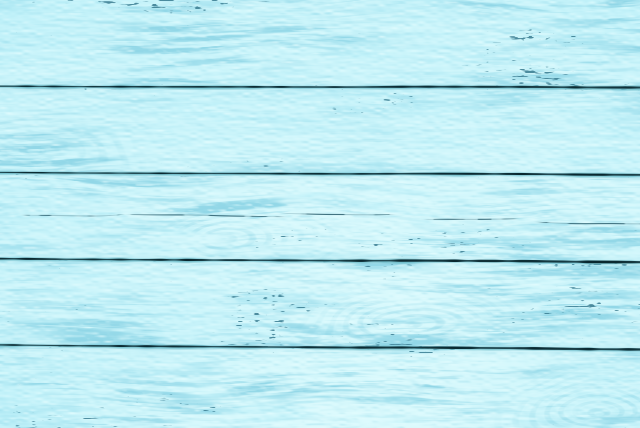
Give the GLSL for this texture, as a WebGL 2 fragment shader.

```glsl
#version 300 es
precision highp float;
// Five painted horizontal boards split by four thin dark gaps that tilt slightly.
// Stretched value noise gives grain, relief and bruises; thresholded noise gives
// chipped flakes, and a short loop lays long cracks along the boards.
uniform vec2 u_resolution;
out vec4 fragColor;

// Lengths are fractions of the canvas height
const float PITCH_LEFT = 0.2015;
const float PITCH_RIGHT = 0.2040;
const float GAP_HALF_WIDTH = 0.0018;
const float CRACK_HALF_WIDTH = 0.0013;
const int CRACKS_PER_BOARD = 5;
const float CRACKED_BOARD = 2.0;
const float RELIEF_STRENGTH = 0.6;
const float CHIP_AMOUNT = 0.9;
const float BROAD_TONE = 0.85;
const vec3 PAINT = vec3(0.855, 0.978, 0.99);
const vec3 PAINT_SHADE = vec3(0.72, 0.935, 0.972);
const vec3 PAINT_LIT = vec3(0.90, 0.992, 0.998);
const vec3 BRUISE = vec3(0.53, 0.82, 0.89);
const vec3 BARE_WOOD = vec3(0.24, 0.50, 0.58);
const vec3 GAP_DARK = vec3(0.03, 0.15, 0.18);
const vec3 GAP_FRINGE = vec3(0.38, 0.70, 0.75);

float hash(vec2 cell) {
  uvec2 q = uvec2(ivec2(cell) + 8192);
  uint h = q.x * 1664525u + q.y * 1013904223u;
  h = (h ^ (h >> 15)) * 2246822519u;
  h = (h ^ (h >> 13)) * 3266489917u;
  h ^= h >> 16;
  return float(h >> 8) / 16777216.0;
}

float noise(vec2 p) {
  vec2 i = floor(p), f = fract(p);
  f = f * f * (3.0 - 2.0 * f);
  float low = mix(hash(i), hash(i + vec2(1, 0)), f.x);
  float high = mix(hash(i + vec2(0, 1)), hash(i + vec2(1, 1)), f.x);
  return mix(low, high, f.y);
}

float fbm(vec2 p) {
  return 0.55 * noise(p) + 0.3 * noise(p * 2.1 + 17.0) + 0.15 * noise(p * 4.3 + 41.0);
}

// Height of the brushed paint film
float film(vec2 p) {
  return 0.5 * fbm(p * vec2(13, 70)) + 0.5 * noise(p * vec2(65, 150));
}

// Antialiased coverage of a line of given half width
float band(float d, float halfWidth, float soft) {
  return clamp((halfWidth - abs(d)) / soft + 0.5, 0.0, 1.0);
}

// Long splits that run along a board; v is 0 at its top edge and 1 at its bottom
float cracks(float x, float v, float board, float pitch, float soft) {
  float cover = 0.0;
  for (int i = 0; i < CRACKS_PER_BOARD; i++) {
    vec2 id = vec2(float(i), board * 7.0 + 3.0);
    bool split = board == CRACKED_BOARD;
    float strength = split ? 0.85 : 0.5 * step(0.85, hash(id + 60.0));
    float dx = x - 0.17 - 0.31 * float(i);
    float halfLength = (split ? 0.11 : 0.04) + 0.13 * hash(id + 20.0);
    float level = split ? 0.38 + 0.2 * hash(id) : 0.1 + 0.3 * hash(id);
    float wander = 0.006 * (noise(vec2(x * 9.0, id.x * 5.0)) - 0.5) + dx * 0.025 * (hash(id + 9.0) - 0.5);
    float taper = 1.0 - smoothstep(0.3, 1.0, abs(dx) / halfLength);
    float broken = 0.35 + 0.65 * smoothstep(0.25, 0.5, noise(vec2(x * 38.0, id.x * 3.0)));
    float line = band((v - level) * pitch - wander, CRACK_HALF_WIDTH * (0.4 + 0.6 * taper), soft);
    cover = max(cover, line * strength * broken * smoothstep(0.0, 0.2, taper));
  }
  return cover;
}

void main() {
  vec2 p = gl_FragCoord.xy / u_resolution.y;
  float across = gl_FragCoord.x / u_resolution.x;
  float soft = max(1.0 / u_resolution.y, 0.001);

  // Board layout, counted from the top
  float pitch = mix(PITCH_LEFT, PITCH_RIGHT, across);
  float s = (1.0 - p.y) / pitch + 0.008 * (noise(vec2(p.x * 5.0, 3.0)) - 0.5);
  float board = floor(s), v = fract(s);
  float gap = floor(s + 0.5);
  float below = (s - gap) * pitch;
  vec2 q = p + vec2(board * 5.3, board * 2.7);

  // Worn places, gathered in patches and near board edges
  float edge = exp(-v * 14.0) + 0.6 * exp(-(1.0 - v) * 18.0);
  float worn = smoothstep(0.45, 0.85, fbm(q * vec2(3.2, 13) + 31.0)) * (0.75 + 0.45 * across);
  worn = clamp(worn + edge * (0.25 + 0.5 * noise(vec2(q.x * 5.0, board))), 0.0, 1.0);

  // Grain that bends into broken arches beside one knot per board
  float warp = 0.03 * noise(q * vec2(3, 9));
  float streak = fbm(vec2(q.x * 6.0, (q.y + warp) * 80.0));
  vec2 knot = vec2((p.x - 0.08 - 0.44 * (board - 1.0)) * 0.4, (v - 0.75) * pitch);
  float ringZone = exp(-dot(knot, knot) * 130.0) * smoothstep(0.35, 0.65, noise(q * vec2(11, 32) + 3.0));
  float rings = 0.5 + 0.5 * sin(length(knot) * 400.0 + 16.0 * noise(q * vec2(5, 14)));
  float patches = smoothstep(0.42, 0.8, fbm(q * vec2(2.6, 11) + 5.0));

  // Broad tone: deeper towards the left and the corners, uneven between boards
  vec2 fromBright = vec2(across - 0.6, p.y - 0.45);
  float broad = 1.5 * dot(fromBright, fromBright) + 0.7 * (noise(p * vec2(2.2, 4.0) + 8.0) - 0.5);
  broad = clamp(broad + 0.3 * (hash(vec2(board, 77)) - 0.4), 0.0, 1.0);
  vec3 color = mix(PAINT, PAINT_SHADE, 0.5 * smoothstep(0.45, 0.8, streak) + 0.12 * patches);
  color = mix(color, PAINT_SHADE, BROAD_TONE * broad);

  // Bruises and hairline grain where the paint is thin
  float hair = smoothstep(0.62, 0.9, noise(vec2(q.x * 16.0, (q.y + warp) * 230.0)));
  float bruise = patches * smoothstep(0.42, 0.72, streak) + 0.35 * worn * smoothstep(0.35, 0.7, streak);
  bruise += 0.5 * ringZone * smoothstep(0.4, 0.95, rings) * (0.3 + streak);
  bruise += hair * (0.12 + 0.4 * patches + 0.3 * worn);
  color = mix(color, BRUISE, clamp(0.75 * bruise, 0.0, 0.8));

  // Raised brush marks lit from above
  float relief = RELIEF_STRENGTH * (film(q) - film(q + vec2(0.0015, 0.004)));
  color = mix(color, PAINT_LIT, clamp(relief * 2.6, 0.0, 0.8));
  color = mix(color, BRUISE, clamp(-relief * 1.2, 0.0, 0.35));

  // Small flaked chips
  float flake = noise(vec2(q.x * 50.0, (q.y + 0.4 * warp) * 300.0));
  flake = 0.78 * flake + 0.22 * noise(q * vec2(130, 330));
  float chip = CHIP_AMOUNT * smoothstep(0.0, 0.18, flake - mix(0.98, 0.66, worn));
  color = mix(color, BARE_WOOD, chip);

  // Cracks
  float split = cracks(p.x, v, board, pitch, soft);
  color = mix(color, mix(BARE_WOOD, GAP_DARK, 0.4), split);

  // Gaps, wider to the right, with a soft shadow and a ragged blue-green lip
  float present = step(0.5, gap);
  float ragged = noise(vec2(p.x * 32.0, gap * 9.0));
  float gapHalf = GAP_HALF_WIDTH * (0.6 + 0.5 * across + 0.6 * ragged * hash(vec2(gap, 4)) + 0.3 * ragged);
  float lip = band(below - 0.001, gapHalf + 0.0035 * noise(vec2(p.x * 14.0, gap * 5.0 + 2.0)), 2.0 * soft);
  color = mix(color, BRUISE, 0.45 * exp(-abs(below) * 220.0) * present);
  color = mix(color, GAP_FRINGE, 0.7 * lip * present);
  color = mix(color, GAP_DARK, band(below, gapHalf, soft) * present * (0.75 + 0.25 * ragged));

  fragColor = vec4(color, 1.0);
}
```
